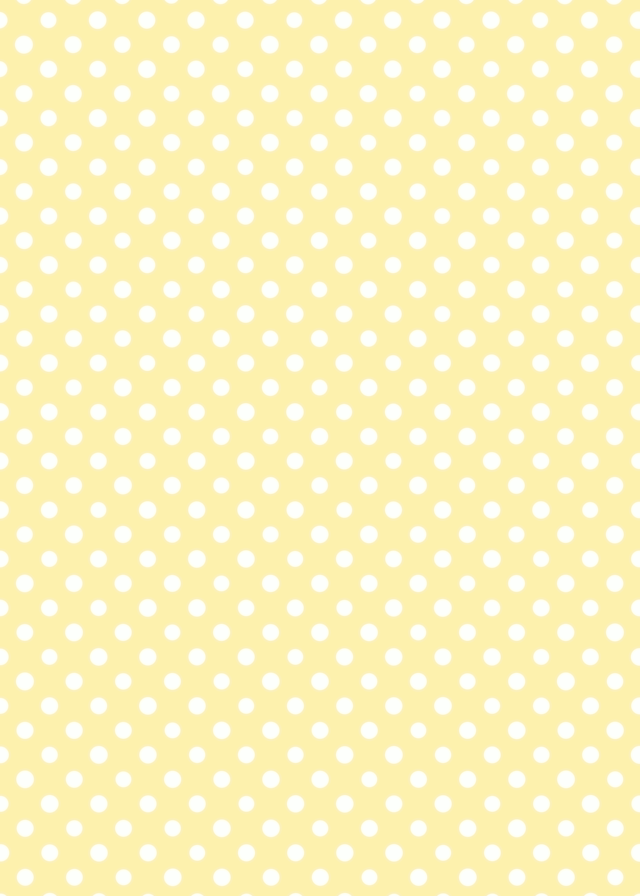
Give the GLSL for this pattern, as a WebGL 2 fragment shader.

```glsl
#version 300 es
precision highp float;
// Staggered white polka dots with soft rims on pale yellow.

uniform vec2 u_resolution;
out vec4 fragColor;

// Dot radius, in column spacings: each dot differs slightly in size.
float dotRadius(vec2 cell) {
    float wave = sin(cell.x * 2.4 + cell.y * 1.7) + sin(cell.x * 5.1 - cell.y * 2.9);
    return 0.172 + 0.006 * wave;
}

void main() {
    // One unit is the spacing between columns: 13 fit across the canvas.
    float pixel = 18.22 / u_resolution.y;
    vec2 p = gl_FragCoord.xy * pixel;

    // The columns lean very slightly to the left going up.
    p.x += 0.0016 * p.y - 0.014;

    // Nearest row, with every other row shifted by half a column.
    float row = round((p.y - 0.38) / 0.498);
    float shift = 0.5 - 0.5 * mod(row, 2.0);
    float column = round(p.x - shift);
    vec2 center = vec2(column + shift, 0.38 + row * 0.498);

    float radius = dotRadius(vec2(column, row));
    float dist = length(p - center) - radius;

    // Yellow ground, paler just around each dot.
    vec3 yellow = vec3(0.992, 0.946, 0.68);
    vec3 haloYellow = vec3(0.985, 0.942, 0.73);
    vec3 color = mix(haloYellow, yellow, smoothstep(0.025, 0.06, dist));

    // White dot with a faint cream rim and a smoothed edge.
    vec3 white = vec3(0.992, 1.0, 0.99);
    vec3 cream = vec3(1.0, 0.998, 0.94);
    vec3 dotColor = mix(white, cream, smoothstep(-0.06, -0.01, dist));
    float edge = max(0.018, 0.75 * pixel);
    color = mix(dotColor, color, smoothstep(-edge, edge, dist));

    fragColor = vec4(color, 1.0);
}
```
